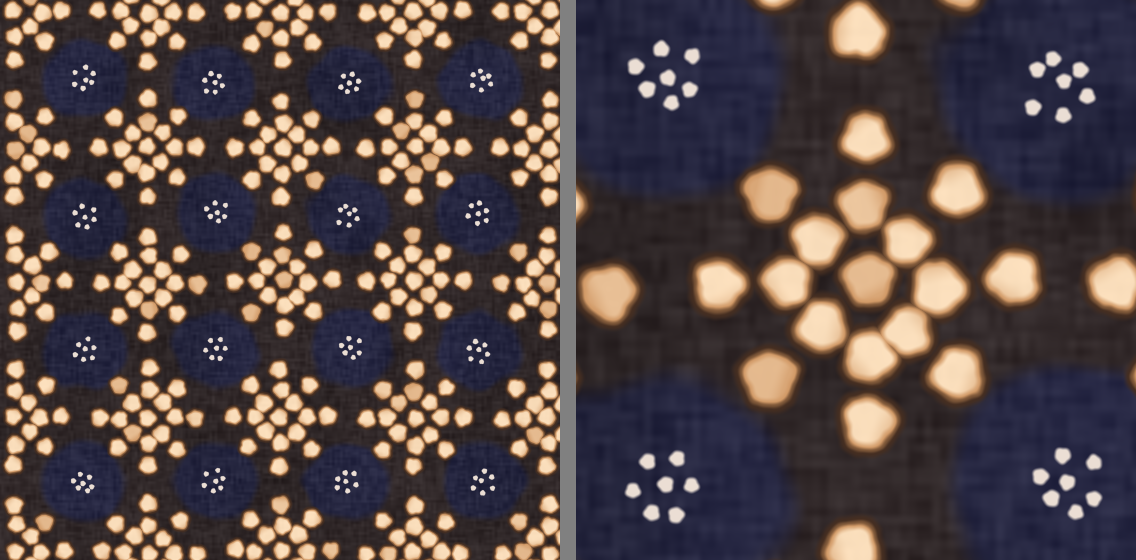
Left: the whole. Right: its middle third, enlarged.
Give the GLSL for this pattern, as a Shadertoy shader.

```glsl
// Dark resist-dyed cloth: stars of seventeen cream dots alternating with indigo discs that hold tiny flowers.
#define STAR_PITCH vec2(0.238, 0.241)
#define STAR_ORIGIN vec2(0.027, 0.014)
#define DOT_RADIUS 0.0158
#define DOT_JITTER 0.0034
#define STAR_JITTER 0.005
#define DISC_RADIUS 0.069
#define PETAL_RADIUS 0.0046
#define PETAL_RING 0.0175
#define SELVEDGE 0.014
#define THREADS 210.0
#define GRAIN 0.05

const float TAU = 6.2831853;
const vec3 GROUND = vec3(0.185, 0.152, 0.155);
const vec3 INDIGO = vec3(0.145, 0.148, 0.25);
const vec3 CREAM = vec3(0.98, 0.87, 0.735);
const vec3 TAN = vec3(0.82, 0.60, 0.40);
const vec3 BROWN = vec3(0.49, 0.34, 0.22);
const vec3 UMBER = vec3(0.27, 0.18, 0.13);
const vec3 PETAL = vec3(0.92, 0.87, 0.83);

// Integer hash: three random values in 0..1
vec3 hash(vec3 p) {
    uvec3 v = uvec3(ivec3(p)) * 1664525u + 1013904223u;
    v += v.yzx * v.zxy;
    v ^= v >> 16u;
    v += v.yzx * v.zxy;
    return vec3(v >> 8u) / 16777216.0;
}

float noise(vec2 p) {
    vec2 i = floor(p), f = p - i;
    f = f * f * (3.0 - 2.0 * f);
    float a = hash(vec3(i, 7)).x, b = hash(vec3(i + vec2(1, 0), 7)).x;
    float c = hash(vec3(i + vec2(0, 1), 7)).x, d = hash(vec3(i + 1.0, 7)).x;
    return mix(mix(a, b, f.x), mix(c, d, f.x), f.y);
}

// Hand-drawn dot: a circle with a slightly lumpy outline
float lumpyDot(vec2 p, float radius, vec3 seed) {
    float a = atan(p.y, p.x);
    float lump = 0.06 * sin(3.0 * a + TAU * seed.x) + 0.04 * sin(5.0 * a + TAU * seed.y);
    return length(p) - radius * (0.94 + 0.12 * seed.z + lump);
}

// Direction and distance of dot i: a centre, then two rings of eight
vec2 starDot(int i) {
    if (i == 0) return vec2(0);
    int k = i - 1;
    bool diagonal = (k & 1) == 1, outer = k > 7;
    float reach = diagonal ? (outer ? 0.077 : 0.038) : (outer ? 0.0855 : 0.047);
    float a = float(k) * TAU / 8.0;
    return reach * vec2(cos(a), sin(a));
}

// Nearest star dot: signed distance, stain amount
vec2 starField(vec2 uv) {
    vec2 cell = floor((uv - STAR_ORIGIN) / STAR_PITCH + 0.5);
    vec2 centre = STAR_ORIGIN + cell * STAR_PITCH;
    centre += (hash(vec3(cell, 99)).xy - 0.5) * STAR_JITTER;
    vec2 nearest = vec2(1, 0);
    for (int i = 0; i < 17; i++) {
        vec3 seed = hash(vec3(cell, i));
        vec3 look = hash(vec3(cell, i + 40));
        vec2 at = centre + starDot(i) + (seed.xy - 0.5) * 2.0 * DOT_JITTER;
        if (at.x < SELVEDGE) continue;
        vec2 p = uv - at;
        float d = lumpyDot(p, DOT_RADIUS, look);
        float side = dot(p, vec2(cos(TAU * seed.z), sin(TAU * seed.z))) / DOT_RADIUS;
        float stain = 0.6 * smoothstep(0.1, 1.2, side) + 0.55 * smoothstep(0.8, 1.0, look.x);
        if (d < nearest.x) nearest = vec2(d, stain);
    }
    return nearest;
}

// Flower cell: x is the distance to its disc, y to its seven petals
vec2 flowerField(vec2 uv) {
    vec2 cell = floor((uv - STAR_ORIGIN) / STAR_PITCH);
    vec3 seed = hash(vec3(cell, 120));
    vec2 p = uv - STAR_ORIGIN - (cell + 0.5) * STAR_PITCH - (seed.xy - 0.5) * 0.014;
    float disc = length(p * vec2(0.93, 1.0)) - DISC_RADIUS + 0.014 * (noise(uv * 28.0) - 0.5);
    float petals = 1.0;
    for (int i = 0; i < 7; i++) {
        vec3 look = hash(vec3(cell, i + 130));
        float a = TAU * (float(i) / 6.0 + seed.z);
        vec2 at = i == 6 ? vec2(0) : PETAL_RING * vec2(cos(a), sin(a));
        petals = min(petals, lumpyDot(p - at - (look.xy - 0.5) * 0.006, PETAL_RADIUS, look));
    }
    return vec2(disc, petals);
}

void mainImage(out vec4 fragColor, in vec2 fragCoord) {
    float pixel = 1.0 / min(iResolution.x, iResolution.y);
    vec2 uv = fragCoord * pixel;
    vec2 flower = flowerField(uv), star = starField(uv);
    float soft = max(0.0013, pixel * 0.75);

    // Dyed ground and discs
    vec3 col = mix(INDIGO, GROUND, smoothstep(-0.008, 0.009, flower.x));
    col *= 0.9 + 0.2 * noise(uv * 14.0);

    // Woven threads
    float weave = noise(uv * THREADS * vec2(0.3, 1.0)) + noise(uv * THREADS * vec2(1.0, 0.3) + 50.0) - 1.0;
    col += GRAIN * weave;

    // Flowers
    col = mix(col, PETAL, 1.0 - smoothstep(-soft, soft, flower.y));

    // Star dots, from the dye halo in to the clean core
    float d = star.x + 0.0012 * (noise(uv * 190.0) - 0.5);
    col = mix(col, UMBER, 1.0 - smoothstep(0.002, 0.0065, d));
    col = mix(col, BROWN, 1.0 - smoothstep(0.0012 - soft, 0.0012 + soft, d));
    col = mix(col, TAN, 1.0 - smoothstep(-0.001 - soft, -0.001 + soft, d));
    float core = 1.0 - smoothstep(-0.0055, -0.0012, d);
    col = mix(col, CREAM + 0.3 * GRAIN * weave, core * (1.0 - min(star.y, 0.8)));

    fragColor = vec4(clamp(col, 0.0, 1.0), 1.0);
}
```
